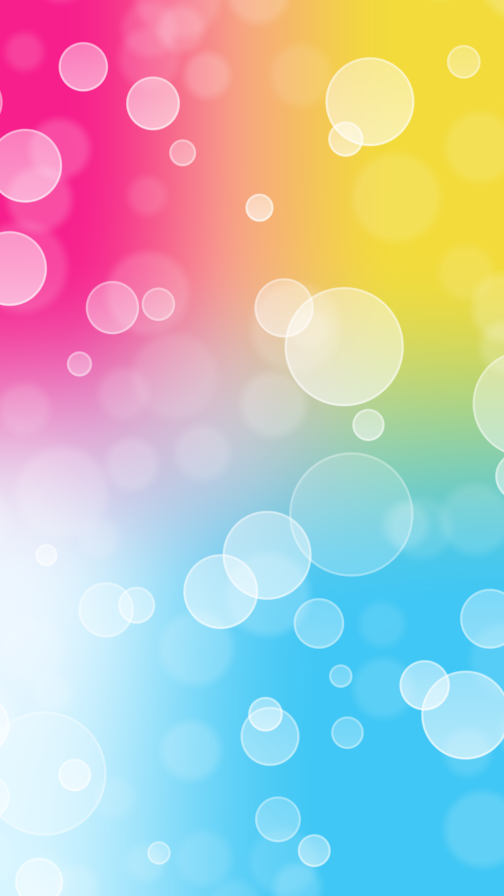
A Shadertoy shader for this background:

```glsl
#define PINK   vec3(0.97, 0.12, 0.55)
#define CORAL  vec3(0.97, 0.62, 0.55)
#define YELLOW vec3(0.95, 0.86, 0.23)
#define ICE    vec3(0.84, 0.96, 1.00)
#define SKY    vec3(0.25, 0.78, 0.96)
#define PALE   vec3(0.95, 0.87, 0.94)
#define SOFT_BLUR 0.014
#define SOFT_FILL 0.17
#define CRISP_FILL 0.46
#define RIM_GAIN 0.22

vec3 hash3(vec2 cell, float seed) {
    vec3 q = fract(vec3(cell.xyx + seed) * vec3(0.1031, 0.1030, 0.0973));
    q += dot(q, q.yxz + 33.33);
    return fract((q.xxy + q.yzz) * q.zyx);
}

// Vertical wash: pink to yellow above, ice to sky below
vec3 backdrop(vec2 uv) {
    vec3 warm = mix(PINK, CORAL, smoothstep(0.12, 0.52, uv.x));
    warm = mix(warm, YELLOW, smoothstep(0.38, 0.80, uv.x));
    vec3 cool = mix(ICE, SKY, smoothstep(0.0, 0.66, uv.x));
    vec3 col = mix(cool, warm, smoothstep(0.32, 0.72, uv.y));

    // Pale haze in the centre and at the left edge
    vec2 centre = (uv - vec2(0.42, 0.52)) / vec2(0.28, 0.13);
    vec2 side = (uv - vec2(0.0, 0.34)) / vec2(0.24, 0.17);
    col = mix(col, PALE, 0.42 * exp(-dot(centre, centre)));
    return mix(col, vec3(0.96, 0.97, 1.0), 0.75 * exp(-dot(side, side)));
}

// Translucent white disc with a thin bright rim
void disc(inout vec3 col, vec2 p, vec2 centre, float radius, float fill) {
    float px = 1.0 / iResolution.x;
    vec2 offset = p - centre;
    float d = length(offset) - radius;
    float shade = 1.0 - 0.15 * offset.y / radius;
    float inside = 1.0 - smoothstep(-px, px, d);
    float rim = 1.0 - smoothstep(0.0008, 0.0008 + 1.5 * px, abs(d + px));
    float alpha = fill * shade * inside + RIM_GAIN * rim;
    col = mix(col, vec3(1.0), clamp(alpha, 0.0, 1.0));
}

// Out-of-focus disc without a rim
void softDisc(inout vec3 col, vec2 p, vec2 centre, float radius, float fill) {
    float d = length(p - centre) - radius;
    col = mix(col, vec3(1.0), fill * (1.0 - smoothstep(-SOFT_BLUR, SOFT_BLUR, d)));
}

// One disc per jittered cell; radii.xy is the size range
void scatter(inout vec3 col, vec2 p, float size, vec2 radii,
             float density, float seed, bool blurred) {
    vec2 home = floor(p / size);
    for (int j = -1; j <= 1; j++) {
        for (int i = -1; i <= 1; i++) {
            vec2 cell = home + vec2(i, j);
            vec3 place = hash3(cell, seed);
            vec3 look = hash3(cell, seed + 57.0);
            if (look.x > density) continue;
            vec2 centre = (cell + 0.1 + 0.8 * place.xy) * size;
            float radius = mix(radii.x, radii.y, place.z);
            float strength = mix(0.6, 1.2, look.y);
            if (blurred) softDisc(col, p, centre, radius, SOFT_FILL * strength);
            else disc(col, p, centre, radius, CRISP_FILL * strength);
        }
    }
}

void mainImage(out vec4 fragColor, in vec2 fragCoord) {
    vec2 uv = fragCoord / iResolution.xy;
    vec2 p = uv * vec2(1.0, 16.0 / 9.0);
    p.x = (uv.x - 0.5) * iResolution.x / iResolution.y * 16.0 / 9.0 + 0.5;
    vec3 col = backdrop(uv);

    // Blurred depth, then small sharp discs
    scatter(col, p, 0.22, vec2(0.045, 0.09), 0.75, 11.0, true);
    scatter(col, p, 0.17, vec2(0.035, 0.06), 0.45, 29.0, true);
    scatter(col, p, 0.25, vec2(0.045, 0.06), 0.38, 43.0, false);
    scatter(col, p, 0.20, vec2(0.020, 0.038), 0.32, 71.0, false);

    // Large foreground discs
    disc(col, p, vec2(0.683, 1.090), 0.118, 0.48);
    disc(col, p, vec2(0.734, 1.576), 0.088, 0.50);
    disc(col, p, vec2(0.697, 0.757), 0.123, 0.20);
    disc(col, p, vec2(0.530, 0.676), 0.088, 0.45);
    disc(col, p, vec2(0.438, 0.604), 0.074, 0.48);
    disc(col, p, vec2(0.924, 0.359), 0.088, 0.52);
    disc(col, p, vec2(0.088, 0.243), 0.123, 0.25);
    disc(col, p, vec2(0.050, 1.449), 0.073, 0.48);
    disc(col, p, vec2(0.019, 1.245), 0.074, 0.50);
    disc(col, p, vec2(1.044, 0.977), 0.106, 0.40);

    fragColor = vec4(col, 1.0);
}
```
